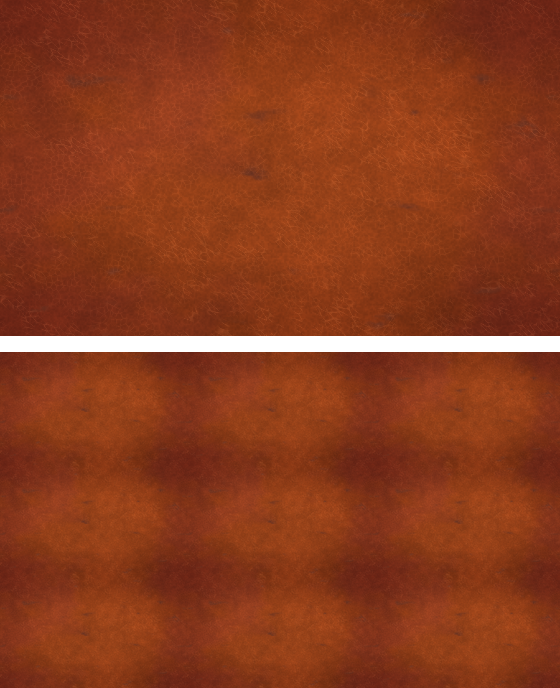
Top: one tile. Bottom: repeated 3 by 3.
Reproduce this texture procedurally as a Shadertoy shader.

```glsl
// Worn brown leather: a soft glow over mottled dye, sparse grey smudges,
// and pale hairline creases from wrapped cellular noise. Creases are drawn
// as fine pebbling plus two sheared, elongated layers along the diagonals.

const vec3 EDGE_BROWN   = vec3(0.415, 0.148, 0.054);
const vec3 CENTRE_TAN   = vec3(0.596, 0.257, 0.096);
const vec3 RED_TINT     = vec3(-0.012, -0.012, 0.026);
const vec3 CREASE_LIGHT = vec3(0.085, 0.062, 0.042);
const vec3 SMUDGE_GREY  = vec3(0.400, 0.195, 0.135);

const vec2 PEBBLE_CELLS = vec2(104.0, 62.0);  // whole repeats per canvas
const vec2 CREASE_CELLS = vec2(46.0, 60.0);
const vec2 SMUDGE_CELLS = vec2(15.0, 21.0);
const vec2 GRAIN_CELLS  = vec2(340.0, 204.0);
const float MOTTLE_GAIN = 0.34;
const float GRAIN_GAIN  = 0.10;
const float SMUDGE_GAIN = 0.85;
const float TAU = 6.2831853;

vec2 hash2(vec2 p, float seed) {
    vec3 a = fract(p.xyx * vec3(0.1031, 0.1030, 0.0973) + seed * 0.137);
    a += dot(a, a.yzx + 33.33);
    return fract((a.xx + a.yz) * a.zy);
}

// Value noise that wraps after a whole number of cells
float noise(vec2 uv, vec2 cells, float seed) {
    vec2 p = uv * cells, i = floor(p), f = fract(p);
    f = f * f * (3.0 - 2.0 * f);
    vec2 lo = mod(i, cells), hi = mod(i + 1.0, cells);
    float bottom = mix(hash2(lo, seed).x, hash2(vec2(hi.x, lo.y), seed).x, f.x);
    float top = mix(hash2(vec2(lo.x, hi.y), seed).x, hash2(hi, seed).x, f.x);
    return mix(bottom, top, f.y);
}

float fbm(vec2 uv, vec2 cells, float seed) {
    float sum = 0.0, gain = 0.5;
    for (int i = 0; i < 4; i++) {
        sum += gain * noise(uv, cells, seed + float(i));
        cells *= 2.0;
        gain *= 0.5;
    }
    return sum / 0.9375;
}

// Wrapped cellular noise: x = distance to a cell centre, y = gap to the border
vec2 cellular(vec2 uv, vec2 cells, float seed) {
    vec2 p = uv * cells, i = floor(p), f = fract(p);
    float nearest = 8.0, second = 8.0;
    for (int y = -1; y <= 1; y++)
    for (int x = -1; x <= 1; x++) {
        vec2 o = vec2(x, y);
        float d = length(o + hash2(mod(i + o, cells), seed) - f);
        second = min(second, max(nearest, d));
        nearest = min(nearest, d);
    }
    return vec2(nearest, second - nearest);
}

float hairline(float gap, float width) {
    return 1.0 - smoothstep(0.0, width, gap);
}

void mainImage(out vec4 fragColor, in vec2 fragCoord) {
    vec2 uv = fragCoord / iResolution.xy;
    vec2 wobble = vec2(fbm(uv, vec2(14.0, 9.0), 1.0), fbm(uv, vec2(14.0, 9.0), 7.0)) - 0.5;
    vec2 bent = uv + 0.022 * wobble;

    // Periodic glow, dark at the borders
    vec2 c = 0.5 + 0.5 * cos(TAU * uv);
    vec2 glow = 1.0 - c * c;
    vec3 col = mix(EDGE_BROWN, CENTRE_TAN, 0.5 * (glow.x + glow.y));

    // Mottled dye: brightness clouds and a shift towards red
    float mottle = fbm(bent, vec2(5.0, 4.0), 13.0) - 0.5;
    float blotch = fbm(bent, vec2(30.0, 22.0), 19.0) - 0.5;
    col *= 1.0 + MOTTLE_GAIN * (0.6 * mottle + 0.5 * blotch);
    col += RED_TINT * smoothstep(0.42, 0.65, fbm(uv, vec2(3.0, 3.0), 25.0));

    // Small soft smudges, stretched sideways
    float smudge = smoothstep(0.80, 1.0, noise(uv + 0.05 * wobble, SMUDGE_CELLS, 31.0));
    smudge *= smoothstep(0.15, 0.8, fbm(uv, vec2(50.0, 60.0), 33.0));
    col = mix(col, SMUDGE_GREY, SMUDGE_GAIN * smudge);

    // Creases: the integer shear keeps both diagonals seamless
    vec2 pebble = cellular(bent, PEBBLE_CELLS, 41.0);
    float falling = cellular(vec2(bent.x, bent.x + bent.y), CREASE_CELLS, 43.0).y;
    float rising = cellular(vec2(bent.x, bent.y - bent.x), CREASE_CELLS, 47.0).y;
    float lean = smoothstep(0.50, 0.68, fbm(uv, vec2(4.0, 3.0), 51.0));
    float wear = smoothstep(0.32, 0.68, fbm(uv, vec2(9.0, 7.0), 57.0));
    float breaks = smoothstep(0.25, 0.75, noise(uv, vec2(60.0, 40.0), 61.0));
    float folds = mix(hairline(falling, 0.20), hairline(rising, 0.20), lean);
    float lines = 0.75 * folds * wear * breaks;
    lines += 0.38 * hairline(pebble.y, 0.24) * mix(0.9, 0.45, wear) * (0.3 + breaks);
    col += CREASE_LIGHT * lines;
    col *= 1.0 + 0.07 * (pebble.x - 0.45);

    // Fine pore grain
    col *= 1.0 + GRAIN_GAIN * (noise(uv, GRAIN_CELLS, 71.0) - 0.5);

    fragColor = vec4(clamp(col, 0.0, 1.0), 1.0);
}
```
